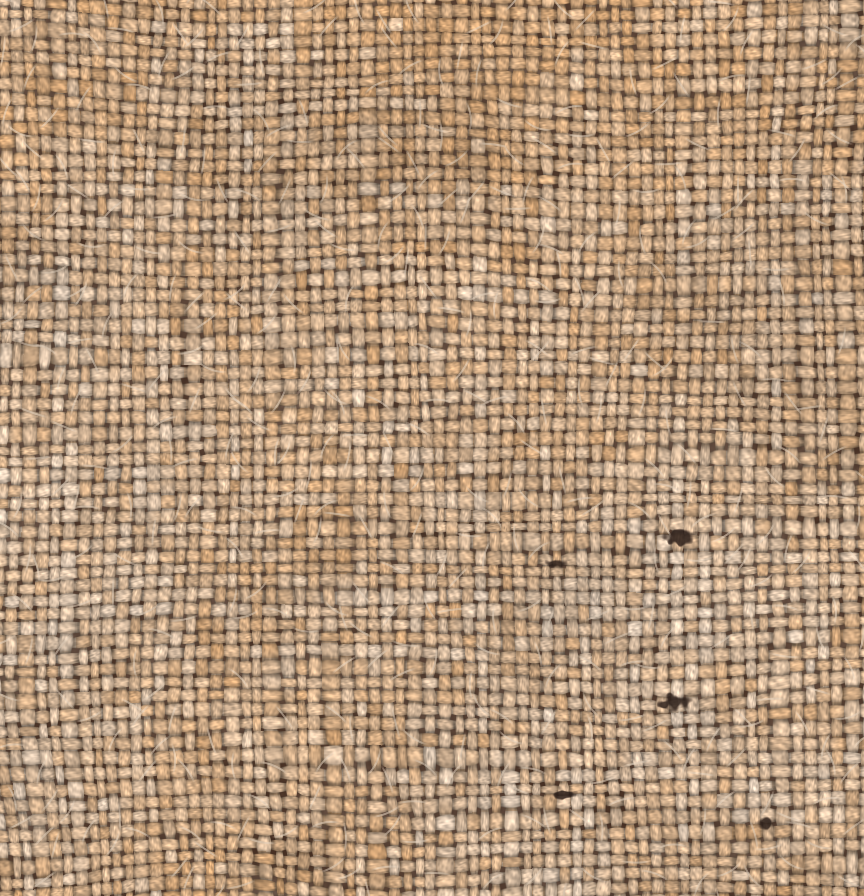
This texture is drawn by a Shadertoy shader. Its source:

```glsl
// Plain-woven burlap: twisted jute yarns over dark gaps, with slubs, hairs and flecks.

float hash(vec2 p) {
    vec3 q = fract(p.xyx * vec3(.1031, .1030, .0973));
    q += dot(q, q.yzx + 33.33);
    return fract((q.x + q.y) * q.z);
}

float noise(vec2 p) {
    vec2 i = floor(p), f = fract(p);
    f = f * f * (3. - 2. * f);
    return mix(mix(hash(i), hash(i + vec2(1, 0)), f.x),
               mix(hash(i + vec2(0, 1)), hash(i + 1.), f.x), f.y);
}

// One yarn: across runs from -.5 to .5, height from -1 (under) to 1 (over).
vec4 yarn(float across, float along, float height, float id, float grey, float aa) {
    across += .16 * (noise(vec2(along * .7, id * 7.3)) - .5);
    float slub = smoothstep(.68, .95, noise(vec2(along * .13, id * 5.7)));
    float halfWidth = .36 + .055 * height + .12 * slub
                    + .17 * (noise(vec2(along * .6, id * 3.1 + 40.)) - .5);
    float r = across / halfWidth;

    // Colour drifts along each yarn and between neighbouring crossings
    float tone = .45 * hash(vec2(id, floor(along))) + .3 * hash(vec2(id, 91.))
               + .5 * noise(vec2(along * .4, id * 9.1)) - .2;
    vec3 col = mix(vec3(.77, .60, .43), vec3(.85, .77, .69), clamp(tone + grey, 0., 1.));

    // Twisted strands and fine fibres
    float lean = along + across * .9;
    float twist = sin(6.2832 * (lean * 1.6 + hash(vec2(id, 17.))));
    float fibre = noise(vec2(lean * 3., across * 9. - along * 2. + id * 13.));
    float light = 1.04 + .055 * twist + .26 * (fibre - .5);
    light *= 1. - .27 * min(r * r, 1.4);
    light *= mix(.62, 1.04, smoothstep(-.5, .75, height));
    light *= .93 + .14 * hash(vec2(id, floor(along) + 57.));
    return vec4(col * light, 1. - smoothstep(halfWidth - aa, halfWidth + aa, abs(across)));
}

void mainImage(out vec4 fragColor, in vec2 fragCoord) {
    vec2 uv = fragCoord / iResolution.xy;
    float aa = 45. / iResolution.y;

    // Uneven weave grid: 64 warp yarns by 62 weft yarns
    vec2 g = uv * vec2(64, 62);
    g += 1.3 * vec2(noise(uv * 4.), noise(uv * 4. + 30.)) - .65;
    g += .6 * vec2(noise(vec2(g.x * .6, uv.y * 5.)), noise(vec2(uv.x * 5., g.y * .6 + 70.))) - .3;
    vec2 id = floor(g), f = fract(g) - .5;
    float over = 1. - 2. * mod(id.x + id.y, 2.);

    // Golden and greyish patches
    float patches = noise(uv * 3.5 + 11.) * .6 + noise(uv * 9.) * .4;
    float grey = .55 * (patches - .5) + .22 * (.55 - uv.y);

    vec4 warp = yarn(f.x, g.y, over * cos(3.1416 * f.y), id.x, grey, aa);
    vec4 weft = yarn(f.y, g.x, -over * cos(3.1416 * f.x), id.y + 200., grey, aa);
    vec4 top = over > 0. ? warp : weft;
    vec4 under = over > 0. ? weft : warp;

    // Gap, lower yarn, contact shadow, upper yarn
    vec3 col = mix(vec3(.27, .18, .13), vec3(.45, .37, .32), noise(g * .35 + 5.) * .7);
    col = mix(col, under.rgb, under.a);
    col = mix(col, top.rgb, top.a);

    // Loose pale hairs, one in some cells of each shifted layer
    for (float k = 0.; k < 3.; k++) {
        vec2 p = uv * 17. + k * vec2(.37, .61);
        vec2 cell = floor(p) + k * 50.;
        float turn = 6.2832 * hash(cell);
        vec2 q = fract(p) - .35 - .3 * vec2(hash(cell + 7.), hash(cell + 13.));
        q = mat2(cos(turn), sin(turn), -sin(turn), cos(turn)) * q;
        q.y += 1.5 * (hash(cell + 3.) - .5) * q.x * q.x;
        float hair = 1. - smoothstep(.008, .03, abs(q.y));
        hair *= 1. - smoothstep(.15, .32, abs(q.x));
        col = mix(col, vec3(.88, .81, .73), .55 * hair * step(.45, hash(cell + 23.)));
    }

    // A few dark bark flecks caught in the yarns
    for (float k = 0.; k < 5.; k++) {
        vec2 at = vec2(.5 + .48 * hash(vec2(k, 3.)), .04 + .45 * hash(vec2(k, 8.)));
        vec2 d = (uv - at) / (vec2(.017, .008) * (.6 + .6 * hash(vec2(k, 5.))));
        float edge = length(d) + .9 * (noise(uv * 160.) - .5);
        col = mix(col, vec3(.17, .12, .10), .85 * (1. - smoothstep(.6, 1.1, edge)));
    }

    // Broad unevenness and surface grain
    col *= .95 + .1 * noise(uv * 6. + 50.);
    col *= .94 + .12 * noise(uv * 300.);
    fragColor = vec4(clamp(col, 0., 1.), 1.);
}
```
